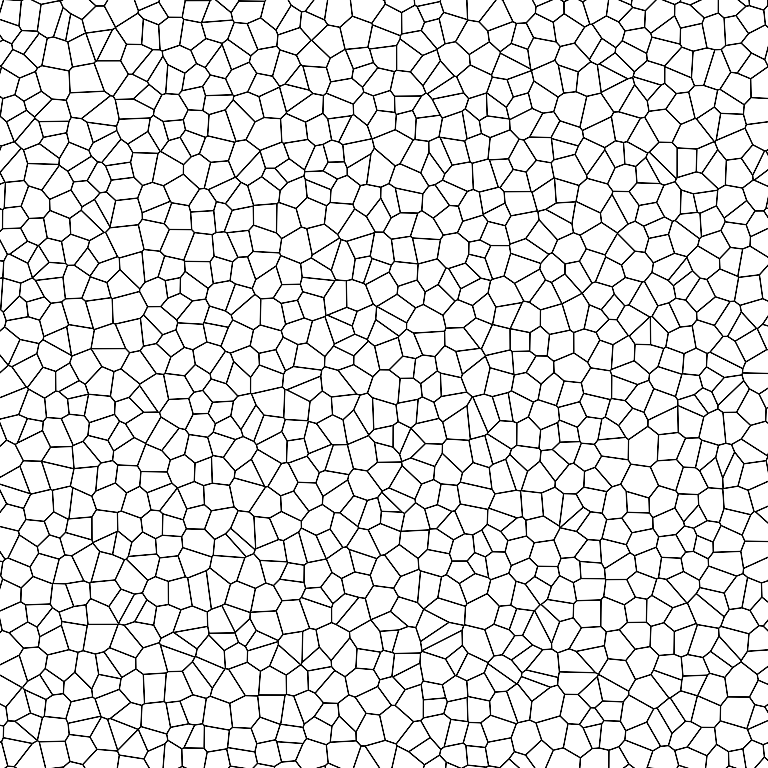
Reproduce this pattern procedurally as a Shadertoy shader.

```glsl
// Irregular Voronoi mesh: thin black cell borders on a white ground.

const float CELLS_ACROSS = 33.0;
const float JITTER       = 0.92;    // 0 = square grid, 1 = fully scattered seeds
const float HALF_LINE    = 0.00111; // half of the border width, in canvas units
const float EDGE_PIXELS  = 0.66;    // width of the smoothed edge, in pixels

const vec3 PAPER = vec3(1.0);
const vec3 INK   = vec3(0.01);

// Two random values in 0..1 for a grid cell
vec2 hash22(vec2 cell) {
    vec3 p = fract(cell.xyx * vec3(0.1031, 0.1030, 0.0973));
    p += dot(p, p.yzx + 33.33);
    return fract((p.xx + p.yz) * p.zy);
}

// Position of the seed that belongs to a grid cell
vec2 seedPoint(vec2 cell, float jitter) {
    return cell + 0.5 + jitter * (hash22(cell + 17.0) - 0.5);
}

// Grid cell whose seed lies nearest to p
vec2 nearestCell(vec2 p, float jitter) {
    vec2 base = floor(p);
    vec2 best = base;
    float bestDist = 1e4;
    for (int y = -2; y <= 2; y++)
    for (int x = -2; x <= 2; x++) {
        vec2 cell = base + vec2(x, y);
        vec2 toSeed = seedPoint(cell, jitter) - p;
        float d = dot(toSeed, toSeed);
        if (d < bestDist) {
            bestDist = d;
            best = cell;
        }
    }
    return best;
}

// Exact distance from p to the closest Voronoi border
float borderDistance(vec2 p, float jitter) {
    vec2 home = nearestCell(p, jitter);
    vec2 homeSeed = seedPoint(home, jitter);
    float border = 1e4;
    for (int y = -2; y <= 2; y++)
    for (int x = -2; x <= 2; x++) {
        if (x == 0 && y == 0) continue;
        vec2 seed = seedPoint(home + vec2(x, y), jitter);
        vec2 middle = 0.5 * (homeSeed + seed);
        border = min(border, dot(middle - p, normalize(seed - homeSeed)));
    }
    return border;
}

// 0 on the line, 1 off it, easing out towards the paper
float lineMask(float dist, float halfWidth, float softness) {
    float t = clamp((dist - halfWidth) / softness + 0.5, 0.0, 1.0);
    return t * (2.0 - t);
}

void mainImage(out vec4 fragColor, in vec2 fragCoord) {
    float canvas = min(iResolution.x, iResolution.y);
    vec2 uv = fragCoord / canvas;

    float dist = borderDistance(uv * CELLS_ACROSS, JITTER) / CELLS_ACROSS;
    float paper = lineMask(dist, HALF_LINE, EDGE_PIXELS / canvas);

    fragColor = vec4(mix(INK, PAPER, paper), 1.0);
}
```
